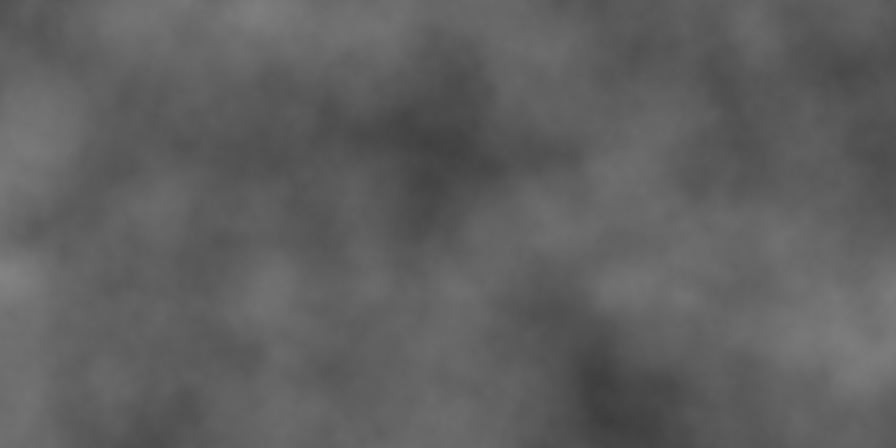
Reproduce this texture procedurally as a Shadertoy shader.

```glsl
// Soft grey clouds made of layered value noise.

// Integer hash of a lattice point, 0 to 1
float hash(vec2 cell) {
    uvec2 q = uvec2(ivec2(cell)) * uvec2(1597334673u, 3812015801u);
    uint n = (q.x ^ q.y) * 1597334673u;
    n = (n ^ (n >> 15)) * 2246822519u;
    return float((n ^ (n >> 13)) >> 8) / 16777216.0;
}

// Smoothly interpolated lattice values
float valueNoise(vec2 p) {
    vec2 cell = floor(p);
    vec2 f = fract(p);
    vec2 blend = f * f * (3.0 - 2.0 * f);
    float bottom = mix(hash(cell), hash(cell + vec2(1, 0)), blend.x);
    float top = mix(hash(cell + vec2(0, 1)), hash(cell + vec2(1, 1)), blend.x);
    return mix(bottom, top, blend.y);
}

// Octaves of halving size and strength, turned to hide the lattice
float cloudDensity(vec2 p) {
    mat2 turn = mat2(0.8, 0.6, -0.6, 0.8);
    float density = 0.0;
    float strength = 0.5;
    for (int octave = 0; octave < 6; octave++) {
        density += strength * (valueNoise(p) - 0.5);
        p = turn * p * 2.03 + vec2(17.3, 9.1);
        strength *= 0.5;
    }
    return density;
}

void mainImage(out vec4 fragColor, in vec2 fragCoord) {
    vec2 uv = fragCoord / iResolution.y;
    float grey = 0.37 + 0.39 * cloudDensity(uv * 3.0 + vec2(40.0, 23.0));
    fragColor = vec4(vec3(grey), 1.0);
}
```
